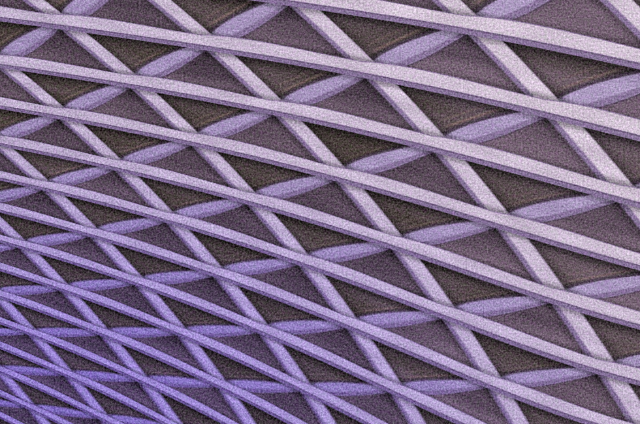
Reproduce this pattern procedurally as a WebGL 1 fragment shader.

```glsl
precision highp float;
// A vaulted triangular lattice of painted beams over dark panels.
// A smooth polynomial warp bends the canvas into lattice coordinates; three
// families of shaded bars repeat along them, finished with stains and grain.

uniform vec2 u_resolution;

vec2 hash2(vec2 p) {
  p = vec2(dot(p, vec2(127.1, 311.7)), dot(p, vec2(269.5, 183.3)));
  return fract(sin(p) * 43758.5453) * 2.0 - 1.0;
}

float gradientNoise(vec2 p) {
  vec2 i = floor(p), f = p - i;
  vec2 w = f * f * f * (f * (f * 6.0 - 15.0) + 10.0);
  float low = mix(dot(hash2(i), f),
                  dot(hash2(i + vec2(1, 0)), f - vec2(1, 0)), w.x);
  float high = mix(dot(hash2(i + vec2(0, 1)), f - vec2(0, 1)),
                   dot(hash2(i + 1.0), f - 1.0), w.x);
  return mix(low, high, w.y);
}

// Curved perspective: x counts steep beams, y counts long beams,
// and x + y counts the shallow cross beams.
vec2 latticeCoords(vec2 uv) {
  float x = 2.306 * uv.x, y = 5.1 * (1.0 - uv.y), v = (y - 2.5) * 0.5;
  vec3 powers = vec3(1.0, x, x * x);
  float cross = dot(powers, vec3(-2.534, 1.667, -0.173)
                          + y * vec3(0.602, 0.173, -0.084)
                          + y * y * vec3(0.197, -0.155, 0.042));
  float steep = dot(powers, vec3(-3.804, 3.319, -0.345)
                          + v * vec3(-2.139, 0.92, -0.155)
                          + v * v * vec3(-0.0955, 0.104, -0.02));
  return vec2(steep, cross - steep);
}

// Signed offset from the nearest whole number.
float offsetFromLine(float t) { return t - floor(t + 0.5); }

float band(float t, float lo, float hi, float soft) {
  return smoothstep(lo - soft, lo + soft, t) * (1.0 - smoothstep(hi - soft, hi + soft, t));
}

// Dark recess with lit haze, a thin frame and contact shadows.
vec3 panelColor(vec2 uv, vec2 g, float soft) {
  vec2 f = fract(g);
  float variation = hash2(floor(g)).x;
  float edge = 1.0 - f.x - f.y;
  float upper = smoothstep(-soft, soft, edge);
  float haze = gradientNoise(g * vec2(1.7, 2.6) + 4.0)
             + 0.5 * gradientNoise(g * vec2(3.0, 7.0));
  vec3 color = mix(vec3(0.27, 0.22, 0.27), vec3(0.29, 0.25, 0.24), upper);
  float light = 0.16 + 0.5 * haze + 0.12 * variation + 0.38 * smoothstep(0.45, 1.0, uv.x);
  light += 0.35 * (1.0 - upper) * smoothstep(0.35, 0.85, f.y);
  color = mix(color, vec3(0.50, 0.42, 0.49), clamp(light, 0.0, 0.85));

  // Stepped frame just above each cross beam.
  float frame = band(edge, 0.15, 0.175, soft) + 0.6 * band(edge, 0.23, 0.25, soft);
  frame *= upper * smoothstep(0.1, 0.25, f.x) * (1.0 - smoothstep(0.6, 0.85, f.x));
  color = mix(color, vec3(0.53, 0.43, 0.41), frame * (0.5 + 0.25 * variation));
  color *= 1.0 - 0.4 * upper * band(edge, 0.08, 0.13, 0.035);
  color *= 1.0 - 0.35 * (1.0 - smoothstep(0.14, 0.42, f.y));
  return color;
}

void main() {
  vec2 uv = gl_FragCoord.xy / u_resolution;
  vec2 g = latticeCoords(uv);
  vec2 f = fract(g);
  float soft = 0.9 * length(latticeCoords(uv + vec2(0.003, 0.0)) - g);

  // Paint cools and darkens toward the lower left.
  float warmth = clamp(0.15 + 0.55 * uv.x + 0.5 * uv.y, 0.0, 1.0);
  float wear = gradientNoise(g * vec2(4.0, 5.0));
  vec3 bright = mix(vec3(0.65, 0.58, 0.76), vec3(0.82, 0.76, 0.83), warmth) + 0.09 * wear;
  vec3 lavender = mix(vec3(0.56, 0.49, 0.70), vec3(0.67, 0.60, 0.75), warmth) + 0.07 * wear;
  vec3 mauve = mix(vec3(0.45, 0.37, 0.56), vec3(0.54, 0.46, 0.61), warmth);
  vec3 seam = vec3(0.31, 0.25, 0.34);

  vec3 color = panelColor(uv, g, soft);

  // Shallow cross beams, thick at the left and pointed at the right.
  float t = offsetFromLine(g.x + g.y);
  float halfWidth = 0.045 + 0.29 * f.x * (1.0 - f.x) * (1.25 - f.x);
  color = mix(color, seam, 0.7 * band(t, -halfWidth - 0.03, halfWidth + 0.02, soft));
  color = mix(color, lavender, band(t, -halfWidth, halfWidth, soft));
  color = mix(color, mauve, band(t, halfWidth * 0.45, halfWidth, soft));

  // Steep beams with a shaded left flank.
  t = offsetFromLine(g.x);
  color *= 1.0 - 0.3 * band(t, -0.13, 0.13, 0.06);
  color = mix(color, mauve, band(t, -0.095, 0.085, soft));
  color = mix(color, bright, band(t, -0.05, 0.085, soft));

  // Long beams: wide lit face, dark seam and mauve lower lip.
  t = offsetFromLine(g.y);
  float swell = 0.72 + 2.3 * f.x * (1.0 - f.x) * (1.0 - f.x);
  color *= 1.0 - 0.3 * band(t, -0.18, 0.22, 0.06);
  color = mix(color, mauve, band(t, -0.16 * swell, 0.16, soft));
  color = mix(color, bright, band(t, -0.145 * swell, 0.065, soft));
  color = mix(color, seam, 0.55 * band(t, 0.075, 0.09, soft));

  // Violet cast in the lower corner, then coarse and fine grain.
  float corner = 1.0 - smoothstep(0.1, 0.75, length(uv * vec2(0.7, 1.0)));
  color = mix(color, color * vec3(0.87, 0.84, 1.08), corner);
  vec2 grainSpace = uv * vec2(300.0, 200.0);
  color += 0.20 * gradientNoise(grainSpace) + 0.12 * gradientNoise(grainSpace * 1.63 + 31.0);
  color += vec3(0.05, -0.02, 0.06) * gradientNoise(grainSpace * 0.6 + 70.0);

  gl_FragColor = vec4(clamp(color, 0.0, 1.0), 1.0);
}
```
